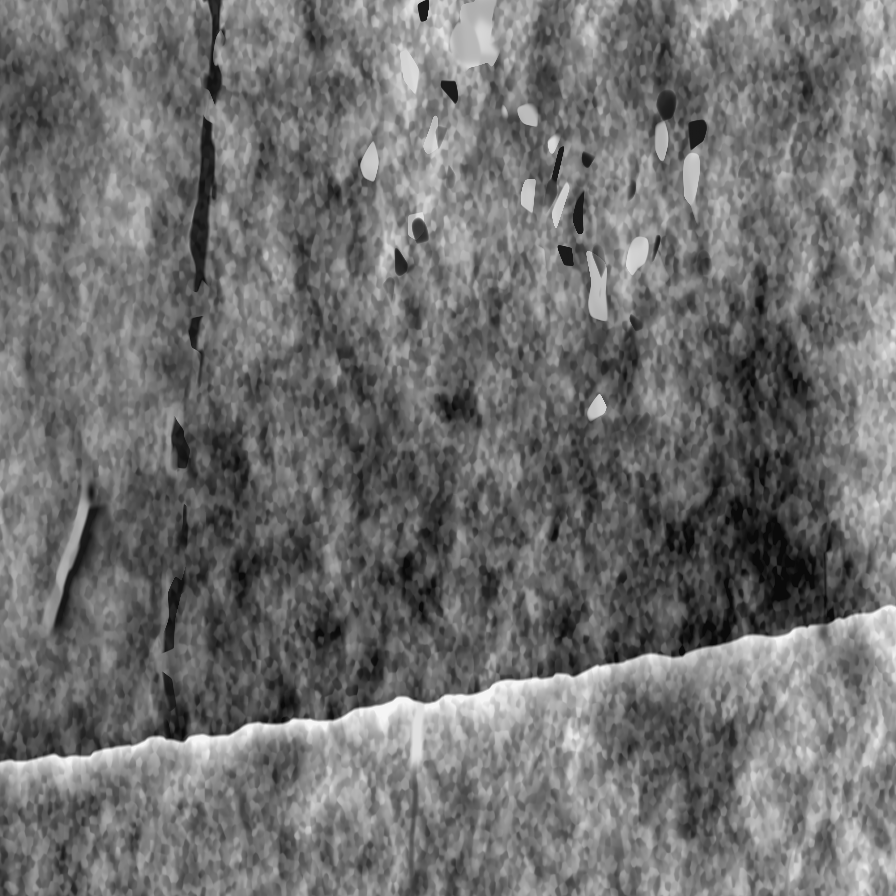
Write a three.js fragment shader that draws this texture.

```glsl
// Weathered grey wall: a streaked, peeling upper sheet overlaps a paler slab along a rising edge.
// Smoothed cellular noise in several stretched layers gives the stains, flakes and grain;
// soft blobs place the tones, and curves in x or y place the edge, the cracks and the tear.
#define BASE_TONE 0.44
#define BROAD_AMOUNT 0.20
#define STREAK_AMOUNT 0.27
#define FLECK_AMOUNT 0.27
#define GRAIN_AMOUNT 0.27
#define FLAKE_LIGHT 0.78
#define PIT_DARK 0.10
#define RIM_LIGHT 0.42
#define SOFT 0.0025

varying vec2 vUv;

vec3 hash3(vec2 p) {
  vec3 q = vec3(dot(p, vec2(127.1, 311.7)), dot(p, vec2(269.5, 183.3)), dot(p, vec2(419.2, 371.9)));
  return fract(sin(q) * 43758.5);
}

// Random value per cell, blended between neighbours; high sharpness gives crisp patches
float cells(vec2 p, float sharpness) {
  vec2 home = floor(p), f = fract(p);
  float total = 0.0, weight = 0.0001;
  for (int j = -1; j <= 1; j++) {
    for (int i = -1; i <= 1; i++) {
      vec2 g = vec2(float(i), float(j));
      vec3 h = hash3(home + g);
      vec2 d = g + h.xy - f;
      float w = exp(-sharpness * dot(d, d));
      total += w * h.z;
      weight += w;
    }
  }
  return total / weight;
}

float blob(vec2 p, vec2 center, vec2 radius) {
  vec2 d = (p - center) / radius;
  return exp(-dot(d, d));
}

// Soft band of given half width around zero
float band(float d, float halfWidth) {
  return 1.0 - smoothstep(halfWidth - SOFT, halfWidth + SOFT, abs(d));
}

float sheetEdge(float x) {
  float wobble = 0.003 * sin(x * 47.0) + 0.002 * sin(x * 113.0 + 1.0);
  return 0.147 + 0.135 * x + 0.04 * x * x + wobble + 0.006 * (cells(vec2(x * 60.0, 3.0), 8.0) - 0.5);
}

float upperTone(vec2 p) {
  float t = BASE_TONE - 0.02;
  t += 0.10 * blob(p, vec2(0.05, 0.62), vec2(0.13, 0.28)) + 0.13 * blob(p, vec2(0.15, 0.83), vec2(0.06, 0.10));
  t += 0.12 * smoothstep(0.90, 1.02, p.y) + 0.14 * smoothstep(0.88, 1.0, p.x);
  t += 0.15 * blob(p, vec2(0.51, 0.84), vec2(0.09, 0.20)) + 0.12 * blob(p, vec2(0.68, 0.77), vec2(0.10, 0.15));
  t -= 0.13 * blob(p, vec2(0.35, 0.80), vec2(0.06, 0.11)) + 0.10 * blob(p, vec2(0.05, 0.88), vec2(0.07, 0.05));
  t -= 0.17 * blob(p, vec2(0.85, 0.56), vec2(0.05, 0.18)) + 0.13 * blob(p, vec2(0.86, 0.36), vec2(0.12, 0.09));
  t -= 0.10 * blob(p, vec2(0.48, 0.34), vec2(0.28, 0.13)) + 0.20 * blob(p, vec2(0.70, 0.55), vec2(0.02, 0.05));
  t -= 0.18 * blob(p, vec2(0.40, 0.62), vec2(0.018, 0.025));
  return t;
}

float lowerTone(vec2 p, float depth) {
  float t = BASE_TONE + 0.03 + 0.15 * exp(-depth / 0.05) + 0.13 * smoothstep(0.75, 1.0, p.x);
  t -= 0.19 * blob(p, vec2(0.75, 0.13), vec2(0.045, 0.09)) + 0.10 * blob(p, vec2(0.52, 0.08), vec2(0.06, 0.09));
  return t - 0.07 * blob(p, vec2(0.12, 0.04), vec2(0.16, 0.07));
}

void main() {
  vec2 p = vUv;
  vec2 q = p + 0.006 * vec2(sin(p.y * 31.0 + 3.0 * sin(p.x * 17.0)), sin(p.x * 37.0 + 2.0 * sin(p.y * 23.0)));
  float streak = cells(q * vec2(30.0, 13.0), 6.0) - 0.5;
  float fleck = cells(q * vec2(85.0, 36.0) + 17.0, 6.0) - 0.5;
  float grain = cells(p * vec2(210.0, 125.0) + 41.0, 5.0) - 0.5;
  float texture = BROAD_AMOUNT * (cells(q * vec2(9.0, 4.5) + 5.0, 4.0) - 0.5)
    + STREAK_AMOUNT * streak + FLECK_AMOUNT * fleck + GRAIN_AMOUNT * grain;
  float ragged = 0.012 * streak + 0.012 * fleck;
  float side = p.y - sheetEdge(p.x);

  // Upper sheet, shaded just above its edge
  float upper = upperTone(p) + texture * mix(0.75, 1.0, smoothstep(0.15, 0.35, p.x));
  upper -= 0.13 * exp(-max(side, 0.0) / 0.045);

  // Peeling flakes and pits along a diagonal trail
  float rise = max(p.y - 0.5, 0.0) / 0.5;
  float trail = (p.x - 0.69 + 0.21 * rise * rise) / 0.055;
  float peel = exp(-trail * trail) * smoothstep(0.45, 0.62, p.y);
  peel = max(peel, 0.75 * blob(p, vec2(0.77, 0.78), vec2(0.08, 0.18)));
  peel = max(peel, 0.65 * blob(p, vec2(0.48, 0.87), vec2(0.10, 0.20)));
  float flake = cells(q * vec2(52.0, 27.0) + 71.0, 14.0);
  float pit = cells(q * vec2(62.0, 30.0) + 93.0, 14.0);
  upper = mix(upper, FLAKE_LIGHT + 0.2 * fleck, smoothstep(0.0, 0.06, flake - 1.0 + 0.32 * peel));
  upper = mix(upper, PIT_DARK, smoothstep(0.0, 0.06, pit - 0.985 + 0.15 * peel));

  // Long crack, solid above and broken below
  float crack = p.x - 0.19 - 0.055 * smoothstep(0.2, 1.1, p.y) + ragged;
  float solid = smoothstep(0.50, 0.78, p.y);
  float gaps = smoothstep(0.0, 0.1, cells(q * vec2(75.0, 26.0) + 29.0, 10.0) - 0.56 + 0.5 * solid);
  upper = mix(upper, 0.64 + 0.3 * fleck, 0.65 * band(crack + 0.010, 0.006) * smoothstep(-0.1, 0.15, streak));
  upper = mix(upper, 0.09 + 0.1 * grain, 0.92 * gaps * band(crack, 0.0085));
  upper -= 0.14 * band(p.x - 0.922 + ragged, 0.002) * smoothstep(0.5, 0.35, p.y);

  // Curled tear at the left with its cast shadow
  float tear = p.x - 0.048 - 0.047 * smoothstep(0.27, 0.46, p.y) + 0.3 * ragged;
  float span = smoothstep(0.28, 0.31, p.y);
  float shade = smoothstep(0.002, 0.008, tear) * exp(-max(tear - 0.014, 0.0) / 0.012);
  shade *= span * (1.0 - smoothstep(0.428, 0.437, p.y - 0.2 * tear));
  upper = mix(upper, 0.06, 0.92 * shade);
  upper = mix(upper, 0.64 + 0.2 * fleck, 0.85 * span * band(tear, 0.007) * (1.0 - smoothstep(0.46, 0.49, p.y)));
  upper = mix(upper, 0.08, blob(p, vec2(0.102, 0.45), vec2(0.005, 0.014)));

  // Lower slab with a bright rim and a narrow seam
  float depth = max(-side, 0.0);
  float lower = lowerTone(p, depth) + texture * mix(0.6, 1.0, smoothstep(0.0, 0.06, depth));
  lower += RIM_LIGHT * exp(-depth / (0.012 + 0.012 * (streak + 0.5))) * mix(1.0, 0.55, smoothstep(0.5, 0.9, p.x));
  float seam = p.x - 0.458 - 0.05 * p.y + 0.5 * ragged;
  lower = mix(lower, 0.88, band(seam, 0.005) * smoothstep(0.13, 0.16, p.y));
  lower = mix(lower, 0.20, 0.6 * band(seam, 0.003) * (1.0 - smoothstep(0.12, 0.15, p.y)));

  float tone = mix(lower, upper, smoothstep(-SOFT, SOFT, side));
  tone = mix(tone, 0.22, 0.8 * blob(p, vec2(0.919, 0.295), vec2(0.007, 0.012)));
  gl_FragColor = vec4(vec3(clamp(tone, 0.04, 0.96)), 1.0);
}
```
